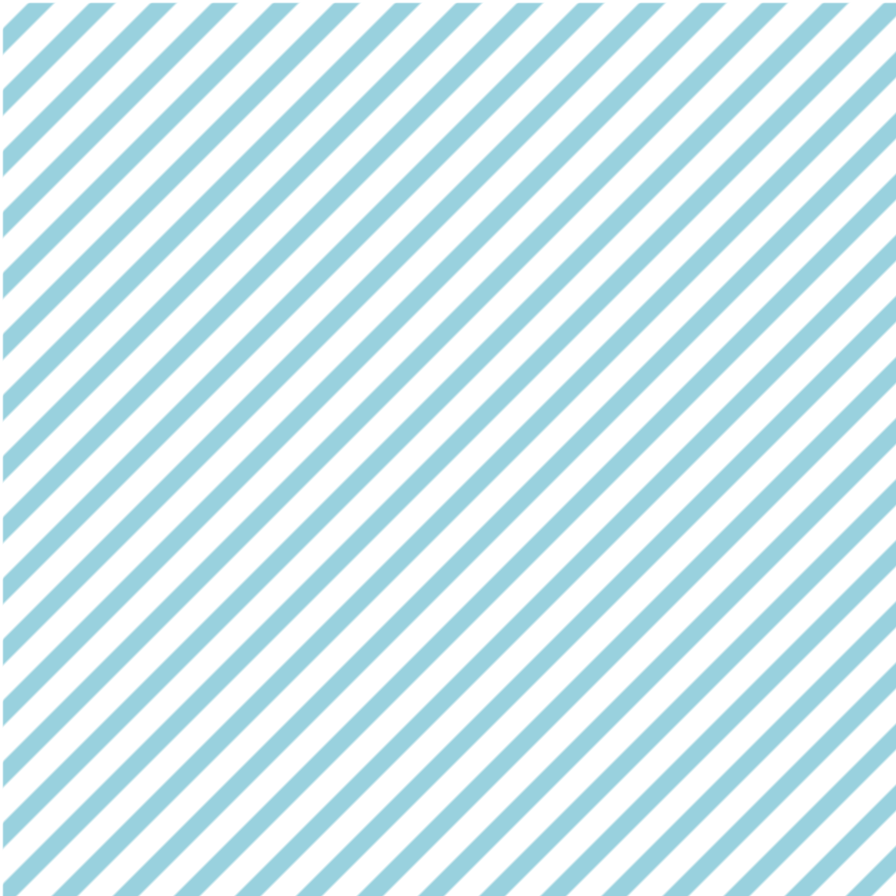
Give the GLSL for this pattern, as a Shadertoy shader.

```glsl
// Pale blue diagonal stripes rising to the right over white, at 45 degrees.
// A repeated distance across the diagonal gives each stripe a soft edge;
// a hairline white margin trims the left and top sides.

// Stripe coverage, 0 to 1, at p measured right and down from the top left.
float stripes(vec2 p, float soft) {
    const float period = 0.06818;
    float across = p.x + p.y - 0.0495;
    float fromCentre = abs(fract(across / period + 0.5) - 0.5) * period;
    float halfWidth = 0.212 * period;
    return 1.0 - smoothstep(halfWidth - soft, halfWidth + soft, fromCentre);
}

void mainImage(out vec4 fragColor, in vec2 fragCoord) {
    vec2 uv = fragCoord / iResolution.y;
    vec2 p = vec2(uv.x, 1.0 - uv.y);
    float pixel = 1.0 / iResolution.y;

    float ink = stripes(p, max(0.0026, pixel));

    // White margin along the left and top
    float edge = max(0.0013, 0.5 * pixel);
    ink *= smoothstep(0.0033 - edge, 0.0033 + edge, min(p.x, p.y));

    vec3 white = vec3(1.0);
    vec3 paleBlue = vec3(0.60, 0.82, 0.87);
    fragColor = vec4(mix(white, paleBlue, ink), 1.0);
}
```
